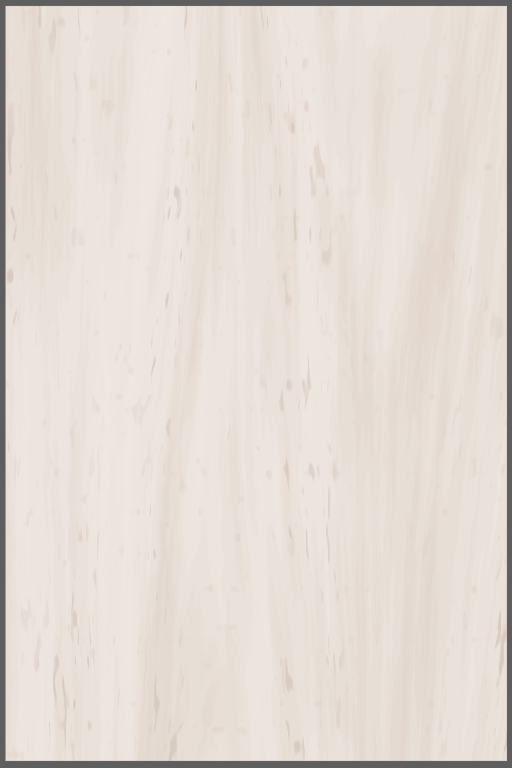
Write a Shadertoy shader that draws this texture.

```glsl
const vec3 FRAME_GRAY = vec3(0.37);
const vec3 WOOD_DARK = vec3(0.884, 0.838, 0.800);
const vec3 WOOD_LIGHT = vec3(0.932, 0.904, 0.880);
const vec3 PORE_BROWN = vec3(0.79, 0.73, 0.68);

float hash(vec2 p) {
    return fract(sin(dot(p, vec2(127.1, 311.7))) * 43758.5453);
}

float noise(vec2 p) {
    vec2 cell = floor(p), f = fract(p);
    f = f * f * (3.0 - 2.0 * f);
    float low = mix(hash(cell), hash(cell + vec2(1, 0)), f.x);
    float high = mix(hash(cell + vec2(0, 1)), hash(cell + vec2(1, 1)), f.x);
    return mix(low, high, f.y);
}

// Sum of stretched noise layers, each finer across than along the grain
float streaks(vec2 p, vec2 scale, int layers) {
    float sum = 0.0, total = 0.0, weight = 1.0;
    for (int i = 0; i < layers; i++) {
        sum += weight * noise(p * scale + float(i) * 19.7);
        total += weight;
        weight *= 0.62;
        scale *= vec2(2.4, 1.9);
    }
    return sum / total;
}

// Soft tonal steps
float posterize(float value, float steps) {
    float scaled = value * steps;
    return (floor(scaled) + smoothstep(0.3, 0.7, fract(scaled))) / steps;
}

// Position across the grain, with leaning sides and gentle waves
float bendGrain(vec2 p) {
    float rise = p.y - 0.5;
    float rightLean = 0.13 * rise * smoothstep(0.42, 0.62, p.x);
    float leftLean = 0.10 * rise * exp(-pow((p.x - 0.22) / 0.07, 2.0));
    float centerLean = -0.05 * rise * exp(-pow((p.x - 0.36) / 0.08, 2.0));
    float wave = 0.025 * (noise(p * vec2(3.0, 2.2)) - 0.5);
    float ragged = 0.004 * (noise(p * vec2(110.0, 45.0)) - 0.5);
    return p.x - rightLean - leftLean - centerLean + wave + ragged;
}

// Nested V shaped growth rings around a vertical axis
float cathedral(vec2 p, float axis) {
    float side = length(vec2(p.x - axis, 0.015));
    float ring = p.y * 1.1 - side * 4.5 + 0.25 * noise(p * vec2(14.0, 7.0));
    return noise(vec2(ring * 5.5, side * 9.0));
}

// Short dark dashes running along the grain
float pores(vec2 grain, vec2 scale, float threshold) {
    float dash = noise(grain * scale) * 0.75 + noise(grain * scale * 0.55 + 8.3) * 0.25;
    return smoothstep(threshold, threshold + 0.16, dash);
}

vec3 wood(vec2 p) {
    vec2 grain = vec2(bendGrain(p), p.y);
    float heart = smoothstep(0.13, 0.04, abs(p.x - 0.49));
    float broad = streaks(grain + 3.1, vec2(15.0, 1.1), 3);
    float fine = streaks(grain + 7.4, vec2(62.0, 3.2), 3);
    float figure = mix(broad, cathedral(p, 0.49), heart * 0.5);
    float tone = posterize(mix(figure, fine, 0.36), 13.0);
    vec3 color = mix(WOOD_DARK, WOOD_LIGHT, smoothstep(0.2, 0.74, tone));

    // Pores gather in bands and thin out in the heart
    float bands = smoothstep(0.42, 0.72, noise(grain * vec2(24.0, 1.6) + 31.0));
    float marks = pores(grain, vec2(230.0, 36.0), 0.70) * bands
                + 0.35 * pores(grain + 5.0, vec2(170.0, 60.0), 0.74);
    return mix(color, PORE_BROWN, 0.55 * min(marks, 1.0) * (1.0 - 0.4 * heart));
}

// Signed distance to a box given by two corners
float boxDistance(vec2 p, vec2 lower, vec2 upper) {
    vec2 d = max(lower - p, p - upper);
    return max(d.x, d.y);
}

void mainImage(out vec4 fragColor, in vec2 fragCoord) {
    vec2 p = fragCoord / iResolution.y;
    float pixel = 1.0 / iResolution.y;
    vec2 canvas = vec2(iResolution.x / iResolution.y, 1.0);

    // Wooden panel inside a thin frame
    float edge = boxDistance(p, vec2(0.0072, 0.0092), canvas - vec2(0.0066, 0.0078));
    float frame = smoothstep(-0.7 * pixel, 0.7 * pixel, edge);
    fragColor = vec4(mix(wood(p), FRAME_GRAY, frame), 1.0);
}
```
